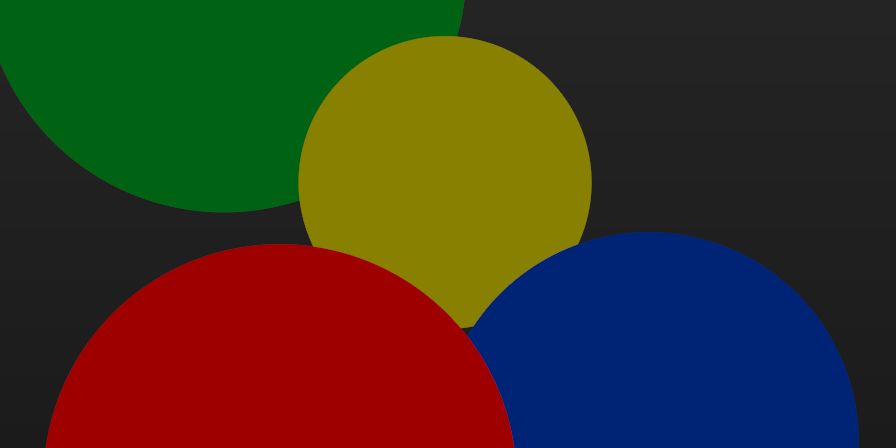
This background is drawn by a Shadertoy shader. Its source:

```glsl
const vec3 BACK_BOTTOM = vec3(0.106);
const vec3 BACK_TOP = vec3(0.142);
const vec3 GREEN = vec3(0.0, 0.39, 0.08);
const vec3 YELLOW = vec3(0.53, 0.50, 0.0);
const vec3 BLUE = vec3(0.0, 0.14, 0.46);
const vec3 RED = vec3(0.62, 0.0, 0.0);

// Discs: centre x, centre y, radius, in canvas heights
const vec3 GREEN_DISC = vec3(0.500, 1.067, 0.541);
const vec3 YELLOW_DISC = vec3(0.9935, 0.5924, 0.327);
const vec3 BLUE_DISC = vec3(1.448, 0.013, 0.469);
const vec3 RED_DISC = vec3(0.625, -0.073, 0.528);

const float GAMMA = 2.2;

vec3 toLinear(vec3 color) {
    return pow(color, vec3(GAMMA));
}

// Lays a smooth-edged disc over the colour below, blending in linear light
vec3 paintDisc(vec3 below, vec2 p, vec3 disc, vec3 color) {
    float distanceToEdge = length(p - disc.xy) - disc.z;
    float coverage = clamp(0.5 - distanceToEdge * iResolution.y, 0.0, 1.0);
    return mix(below, toLinear(color), coverage);
}

void mainImage(out vec4 fragColor, in vec2 fragCoord) {
    vec2 p = fragCoord / iResolution.y;

    // Dark vertical gradient
    vec3 color = toLinear(mix(BACK_BOTTOM, BACK_TOP, p.y));

    // Discs from back to front
    color = paintDisc(color, p, GREEN_DISC, GREEN);
    color = paintDisc(color, p, YELLOW_DISC, YELLOW);
    color = paintDisc(color, p, BLUE_DISC, BLUE);
    color = paintDisc(color, p, RED_DISC, RED);

    fragColor = vec4(pow(color, vec3(1.0 / GAMMA)), 1.0);
}
```
